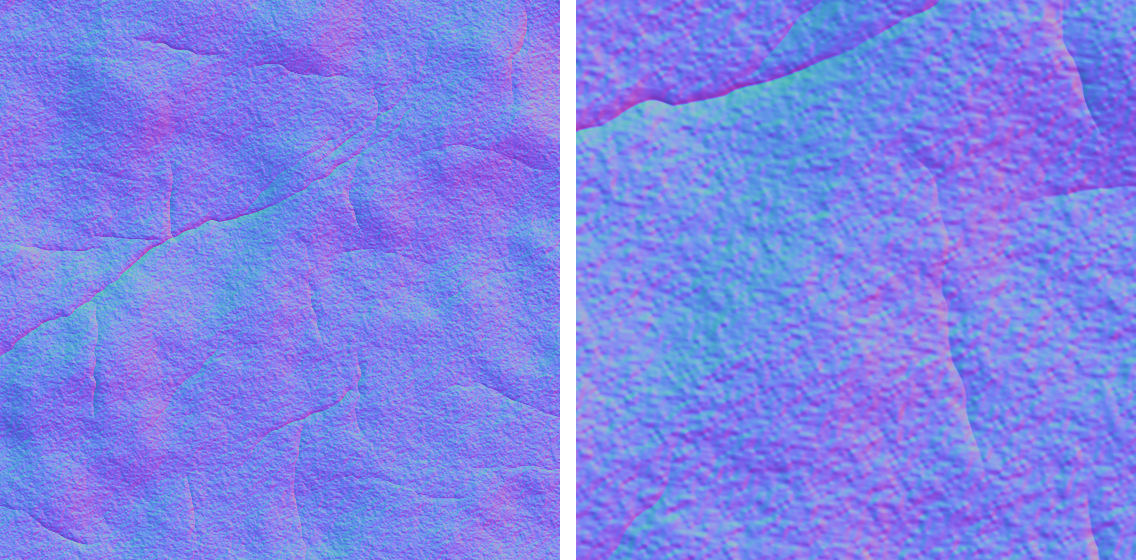
Left, the full canvas; right, a detail of the centre.
Write a WebGL 2 fragment shader that draws this texture map.

```glsl
#version 300 es
precision highp float;

uniform vec2 u_resolution;
out vec4 outColor;

#define GRAIN_SCALE vec2(165.0, 195.0)
#define GRAIN_HEIGHT 0.0025
#define GRAIN_ANGLE 0.35
#define SWELL_SCALE 3.8
#define SWELL_HEIGHT 0.07
#define CREASE_DEPTH 0.0085
#define CREASE_WIDTH 0.0058
#define CREASE_GRID 5
#define CREASE_WANDER 0.06
#define SAMPLE_STEP 0.0008
#define SOFTEN vec3(0.68, 0.68, 0.9)

float hash(vec2 p) {
    vec3 q = fract(p.xyx * 0.1031);
    q += dot(q, q.yzx + 33.33);
    return fract((q.x + q.y) * q.z);
}

// Smooth value noise, centred on zero
float noise(vec2 p) {
    vec2 cell = floor(p), f = p - cell;
    f = f * f * f * (f * (f * 6.0 - 15.0) + 10.0);
    float low = mix(hash(cell), hash(cell + vec2(1, 0)), f.x);
    float high = mix(hash(cell + vec2(0, 1)), hash(cell + vec2(1, 1)), f.x);
    return mix(low, high, f.y) - 0.5;
}

mat2 rotation(float angle) {
    float c = cos(angle), s = sin(angle);
    return mat2(c, -s, s, c);
}

// Lopsided groove: steep on its upper left side, gentle on the other
float crease(vec2 p, vec2 centre, float angle, float halfLength, float depth) {
    vec2 q = rotation(angle) * (p - centre);
    float along = q.x / halfLength;
    float across = q.y + 0.08 * halfLength * sin(along * 3.0);
    float fade = 1.0 - smoothstep(0.6, 1.0, abs(along));
    float width = CREASE_WIDTH * (across > 0.0 ? 1.0 : 1.6);
    float groove = exp(-abs(across) / width);
    float dip = exp(-across * across / 0.0022);
    return -depth * fade * (groove + 0.25 * dip);
}

// One long diagonal fold and a jittered grid of short ones
float creases(vec2 p) {
    vec2 wander = vec2(noise(p * 6.0 + 11.0), noise(p * 6.0 + 47.0));
    vec2 ripple = vec2(noise(p * 48.0 + 5.0), noise(p * 48.0 + 71.0));
    p += CREASE_WANDER * wander + 0.009 * ripple;
    float wear = 0.85 + 1.1 * noise(p * 15.0 + 90.0);

    float h = crease(p, vec2(0.36, 0.58), 0.66, 0.55, CREASE_DEPTH);
    for (int i = 0; i < CREASE_GRID * CREASE_GRID; i++) {
        vec2 cell = vec2(i % CREASE_GRID, i / CREASE_GRID);
        vec2 jitter = vec2(hash(cell + 3.0), hash(cell + 17.0));
        vec2 centre = (cell + 0.1 + 0.8 * jitter) / float(CREASE_GRID);
        float kind = hash(cell + 29.0);
        float tilt = hash(cell + 41.0) - 0.5;
        float angle = kind < 0.4 ? 0.8 + 0.4 * tilt
                    : kind < 0.78 ? 1.6 + 0.3 * tilt
                    : 0.15 * tilt;
        float halfLength = mix(0.09, 0.18, hash(cell + 53.0));
        float depth = CREASE_DEPTH * mix(0.2, 0.9, hash(cell + 67.0));
        h += crease(p, centre, angle, halfLength, depth);
    }
    return h * wear;
}

// Broad dents of the sheet
float swell(vec2 p) {
    vec2 q = rotation(0.3) * p * SWELL_SCALE + 7.0;
    vec2 r = rotation(0.9) * q * 2.3;
    vec2 s = rotation(1.2) * r * 2.3;
    return SWELL_HEIGHT * (noise(q) + 0.42 * noise(r) + 0.13 * noise(s));
}

// Fine tooth in three sizes, slightly drawn out along one diagonal
float grain(vec2 p) {
    vec2 q = rotation(GRAIN_ANGLE) * p * GRAIN_SCALE + 200.0;
    float coarse = noise(rotation(0.5) * q * 0.45);
    float medium = noise(q);
    float fine = noise(rotation(1.0) * q * 1.8);
    return GRAIN_HEIGHT * (0.9 * coarse + 0.8 * medium + 0.55 * fine);
}

float height(vec2 p) {
    return swell(p) + creases(p) + grain(p);
}

void main() {
    vec2 p = gl_FragCoord.xy / u_resolution.y;

    // Slope by central differences
    vec2 e = vec2(SAMPLE_STEP, 0.0);
    vec2 slope = vec2(height(p + e.xy) - height(p - e.xy),
                      height(p + e.yx) - height(p - e.yx)) / (2.0 * SAMPLE_STEP);

    // Pack the shortened surface normal as a colour
    vec3 normal = normalize(vec3(-slope, 1.0)) * SOFTEN;
    outColor = vec4(normal * 0.5 + 0.5, 1.0);
}
```
